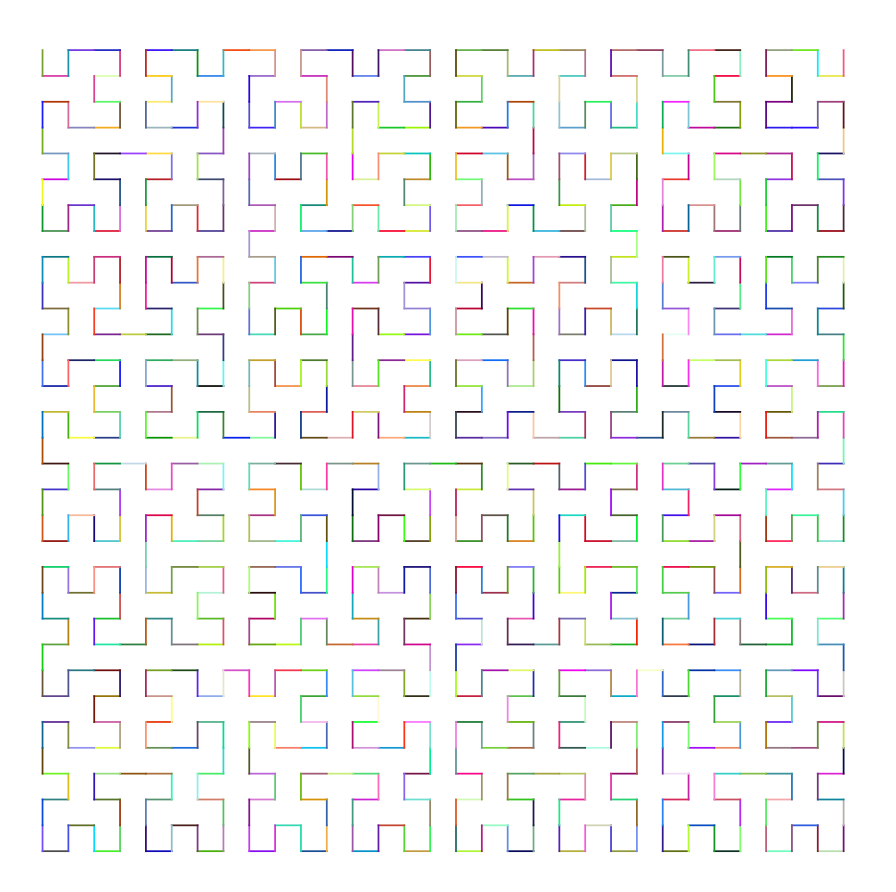
A WebGL 2 fragment shader for this pattern:

```glsl
#version 300 es
precision highp float;
// Draws a fifth-order Hilbert curve of thin, randomly coloured segments on white.

#define GRID 32              // points per side, a power of two
#define PITCH 0.02897        // point spacing, in shorter canvas sides
#define LINE_WIDTH 0.0677    // stroke width, in spacings
#define CENTRE vec2(0.4945, 0.4948)
#define SEED 17u
#define PAPER vec3(1.0)

uniform vec2 u_resolution;
out vec4 fragColor;

// Integer hash giving one random colour per segment
uint scramble(uint n) {
    n = (n ^ (n >> 16)) * 0x7feb352du;
    n = (n ^ (n >> 15)) * 0x846ca68bu;
    return n ^ (n >> 16);
}

vec3 segmentColour(int segment) {
    uint h = scramble(uint(segment) + SEED * 4096u);
    return vec3(uvec3(h, h >> 8, h >> 16) & 255u) / 255.0;
}

// Position along the curve of a grid point; the ends lie at the top corners
int hilbertIndex(ivec2 cell) {
    int index = 0;
    for (int s = GRID / 2; s > 0; s /= 2) {
        ivec2 quadrant = ivec2((cell.x & s) > 0, (cell.y & s) > 0);
        index += s * s * ((3 * quadrant.x) ^ quadrant.y);
        if (quadrant.y == 0) {
            if (quadrant.x == 1) cell = GRID - 1 - cell;
            cell = cell.yx;
        }
    }
    return index;
}

// Share of a pixel covered by a stroke at the given distance from its axis
float strokeCoverage(float dist, float pixel) {
    float halfWidth = 0.5 * LINE_WIDTH;
    float upper = min(dist + 0.5 * pixel, halfWidth);
    float lower = max(dist - 0.5 * pixel, -halfWidth);
    return max(upper - lower, 0.0) / pixel;
}

void main() {
    // Grid coordinates with y pointing down
    float spacing = PITCH * min(u_resolution.x, u_resolution.y);
    float pixel = 1.0 / spacing;
    vec2 p = (gl_FragCoord.xy - CENTRE * u_resolution) / spacing;
    p = vec2(p.x, -p.y) + 0.5 * float(GRID - 1);

    ivec2 cell = clamp(ivec2(floor(p + 0.5)), ivec2(0), ivec2(GRID - 1));
    vec2 offset = p - vec2(cell);
    int here = hilbertIndex(cell);
    vec3 colour = PAPER;

    // Half segments from the nearest point towards its four neighbours
    ivec2 dir = ivec2(1, 0);
    for (int i = 0; i < 4; i++) {
        ivec2 next = cell + dir;
        bool inside = all(greaterThanEqual(next, ivec2(0))) &&
                      all(lessThan(next, ivec2(GRID)));
        int there = hilbertIndex(next);
        if (inside && abs(there - here) == 1) {
            vec2 axis = vec2(dir);
            float along = dot(offset, axis);
            float across = dot(offset, vec2(-axis.y, axis.x));
            float cap = clamp((along + 0.5 * LINE_WIDTH) / pixel + 0.5, 0.0, 1.0);
            float coverage = strokeCoverage(across, pixel) * cap;
            colour = mix(colour, segmentColour(min(here, there)), coverage);
        }
        dir = ivec2(-dir.y, dir.x);
    }
    fragColor = vec4(colour, 1.0);
}
```
